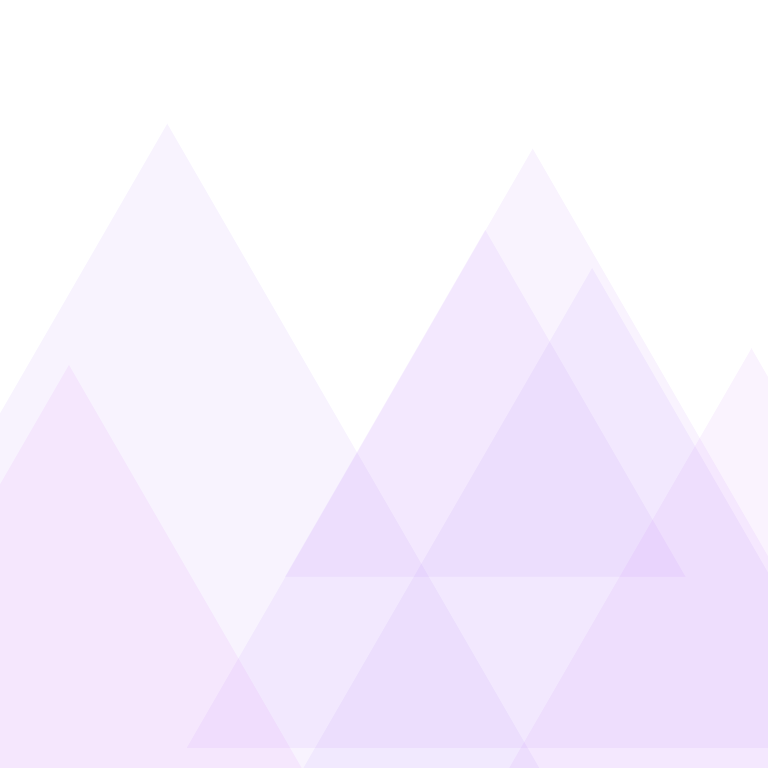
Give the GLSL for this background, as a WebGL 1 fragment shader.

```glsl
precision highp float;

// Pale overlapping mountains: translucent equilateral triangles on white.
// Each triangle is a distance function of its apex and base height,
// and its tint is blended over the layers below it.

uniform vec2 u_resolution;

const vec3 PAPER = vec3(1.0);
const vec3 VIOLET = vec3(0.59, 0.35, 0.97);
const vec3 PURPLE = vec3(0.65, 0.34, 0.96);
const vec3 ORCHID = vec3(0.74, 0.30, 0.96);
const vec3 PINK = vec3(0.84, 0.27, 0.94);
const float TINT_ALPHA = 0.07;
const float OFF_CANVAS = -1.0;
const vec2 SLOPE_NORMAL = vec2(0.8660254, 0.5);

// Signed distance to an upright equilateral triangle, negative inside
float peakDistance(vec2 p, vec2 apex, float base) {
  vec2 fromApex = vec2(abs(p.x - apex.x), p.y - apex.y);
  return max(dot(fromApex, SLOPE_NORMAL), base - p.y);
}

// Blend one translucent triangle over the colour below
vec3 addPeak(vec3 below, vec2 p, vec2 apex, float base, vec3 tint) {
  float halfPixel = 0.5 / u_resolution.y;
  float d = peakDistance(p, apex, base);
  float coverage = 1.0 - smoothstep(-halfPixel, halfPixel, d);
  return mix(below, tint, TINT_ALPHA * coverage);
}

void main() {
  vec2 p = gl_FragCoord.xy / u_resolution.y;
  vec3 color = PAPER;

  // Left range
  color = addPeak(color, p, vec2(0.2178, 0.8390), OFF_CANVAS, VIOLET);
  color = addPeak(color, p, vec2(0.0898, 0.5250), OFF_CANVAS, PINK);

  // Right range, two of its peaks with a visible base
  color = addPeak(color, p, vec2(0.6936, 0.8065), 0.0260, PURPLE);
  color = addPeak(color, p, vec2(0.6318, 0.7008), 0.2490, PURPLE);
  color = addPeak(color, p, vec2(0.7710, 0.6512), OFF_CANVAS, VIOLET);
  color = addPeak(color, p, vec2(0.9785, 0.5465), OFF_CANVAS, ORCHID);

  gl_FragColor = vec4(color, 1.0);
}
```
